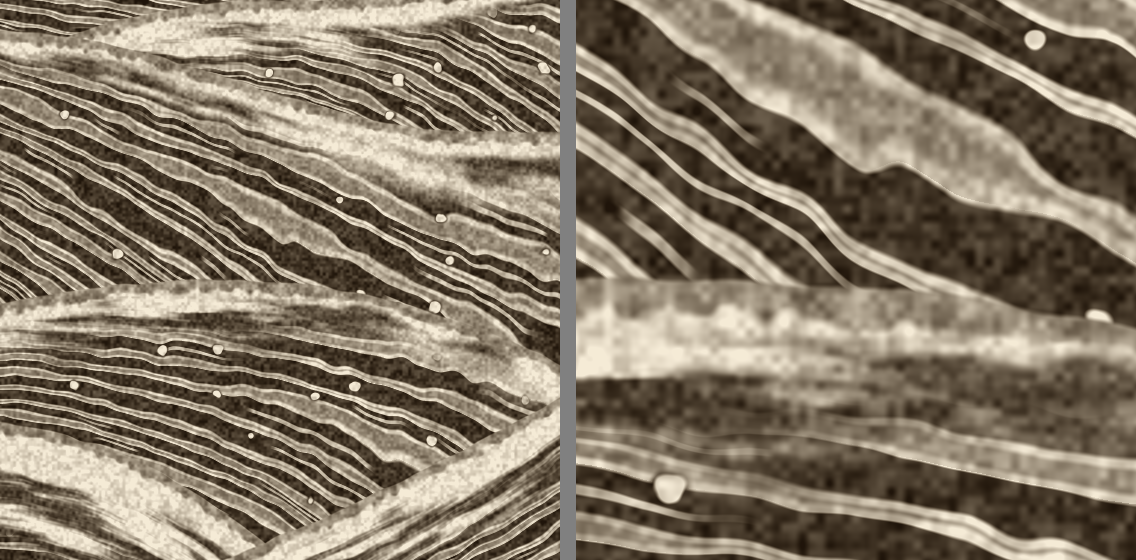
Left, the full canvas; right, a detail of the centre.
This texture is drawn by a WebGL 2 fragment shader. Its source:

```glsl
#version 300 es
precision highp float;

uniform vec2 u_resolution;
out vec4 fragColor;

float hash(vec2 p) {
  vec3 q = fract(p.xyx * vec3(0.1031, 0.1030, 0.0973));
  q += dot(q, q.yzx + 33.33);
  return fract((q.x + q.y) * q.z);
}

float noise(vec2 p) {
  vec2 cell = floor(p), f = fract(p);
  f = f * f * (3.0 - 2.0 * f);
  float low = mix(hash(cell), hash(cell + vec2(1.0, 0.0)), f.x);
  float high = mix(hash(cell + vec2(0.0, 1.0)), hash(cell + vec2(1.0, 1.0)), f.x);
  return mix(low, high, f.y);
}

float fbm(vec2 p) {
  float sum = 0.0, weight = 0.55;
  for (int i = 0; i < 3; i++) {
    sum += weight * noise(p);
    p = p * 2.1 + 17.3;
    weight *= 0.5;
  }
  return sum;
}

// Furrow coordinate: curves that steepen with distance below the top.
float furrow(float y, float top, float drop, float spread) {
  return (top - drop - y) / (1.0 + spread * drop);
}

// Dark ribbons parted by tan strips with pale edges and broken hairlines.
float ribbons(float x, float s, float period, float stretch, float seed) {
  float v = s / period + 0.8 * noise(vec2(x * 4.0 + seed, s * 22.0));
  v += 0.22 * noise(vec2(x * 32.0, v * 1.5 + seed));
  float row = floor(v), f = fract(v);
  float edge = clamp(fwidth(v) * 0.8, 0.04, 0.2);
  float width = mix(0.38, 0.76, noise(vec2(x * 6.0 + row * 7.3, row + seed)));
  float dark = smoothstep(0.0, edge, f) * (1.0 - smoothstep(width - edge, width + edge, f));
  float strip = smoothstep(width + 0.08, width + 0.16, f) * (1.0 - smoothstep(0.86, 0.95, f));
  float pale = mix(0.7, 0.95, noise(vec2(x * 18.0, row * 5.1)));
  float tone = mix(pale, 0.53, strip);
  float gate = noise(vec2(x * 10.0 + row * 3.7, row * 2.3 + seed));
  gate = smoothstep(0.0, 0.12, gate - 0.66 + 0.13 * (stretch - 1.0));
  float hair = 1.0 - smoothstep(0.035, 0.035 + edge, abs(f - width * 0.5));
  return mix(tone, mix(0.16, 0.78, hair * gate), dark);
}

// Scattered pale drops; x is the drop, y its dark surround.
vec2 drops(vec2 p, float density) {
  vec2 g = p * density, cell = floor(g);
  vec2 center = 0.25 + 0.5 * vec2(hash(cell + 3.1), hash(cell + 9.7));
  float radius = mix(0.06, 0.12, hash(cell + 21.0));
  float present = step(hash(cell + 5.0), 0.34);
  float d = length(fract(g) - center) + 0.07 * (noise(p * 110.0) - 0.5);
  vec2 outer = radius + vec2(0.02, 0.07);
  return present * (1.0 - smoothstep(vec2(radius - 0.02), outer, vec2(d)));
}

// Paints one swell over the tone below: rim, pale crest, streaks, furrows.
float swell(float below, vec2 p, float depth, float s, float stretch,
            float period, float start, float reach, float seed) {
  float ragged = noise(vec2(p.x * 9.0 + seed, s * 45.0)) - 0.5;
  float streak = fbm(vec2(p.x * 8.0 + seed, s / period * 1.9));
  float tone = mix(0.2, 0.96, smoothstep(0.24, 0.66, streak));
  float cover = smoothstep(start - 0.025, start + 0.035, depth + 0.07 * ragged);
  tone = mix(tone, ribbons(p.x, s, period, stretch, seed), cover);
  vec2 drop = drops(p + seed, 12.0) * cover;
  tone = mix(mix(tone, 0.16, drop.y), 0.97, drop.x);
  float crest = reach * (0.5 + noise(vec2(p.x * 5.0 + seed, 2.0)));
  tone = mix(0.94, tone, smoothstep(-0.012, 0.012, depth - crest + 0.035 * ragged));
  float mottle = noise(p * 85.0 + seed);
  float rim = 1.0 - smoothstep(0.014, 0.024, depth + 0.014 * (mottle - 0.5));
  tone = mix(tone, 0.42 + 0.3 * mottle, rim);
  return mix(below, tone, smoothstep(-0.002, 0.002, depth));
}

vec3 sepia(float tone) {
  vec3 ink = vec3(0.12, 0.08, 0.04), paper = vec3(0.96, 0.92, 0.84);
  return mix(ink, paper, pow(vec3(tone), vec3(1.0, 1.04, 1.1)));
}

void main() {
  vec2 uv = gl_FragCoord.xy / u_resolution;
  vec2 p = uv + 0.005 * (vec2(noise(uv * 28.0), noise(uv * 28.0 + 40.0)) - 0.5);
  float x = p.x, y = p.y;

  // Far furrows and the upper right swell
  float tone = ribbons(x, 1.1 - 0.15 * x - y, 0.026, 1.0, 2.0);
  float u = x - 0.5;
  float rise = max(x - 0.4, 0.0);
  float drop = 0.35 * rise * rise;
  float depth = 1.0 - (u < 0.0 ? 0.45 : -0.2) * u * u - y;
  float s = furrow(y, 1.0, drop, 12.0);
  tone = swell(tone, p, depth, s, 1.0 + 12.0 * drop, 0.023, mix(0.16, 0.03, x), 0.035, 11.0);

  // Broad upper swell with fanned furrows
  drop = 0.2 * x + 0.1 * x * x;
  depth = 0.945 - 0.18 * smoothstep(0.0, 0.85, x) - y;
  s = furrow(y, 0.94, drop, 7.0);
  tone = swell(tone, p, depth, s, 1.0 + 7.0 * drop, 0.034, mix(0.045, 0.14, x), 0.03, 23.0);

  // Central swell
  u = x - 0.4;
  drop = 0.17 * x * x;
  depth = 0.5 - (u < 0.0 ? 0.28 : 0.42) * u * u - y;
  s = furrow(y, 0.42, drop, 16.0);
  tone = swell(tone, p, depth, s, 1.0 + 16.0 * drop, 0.027, 0.085, 0.036, 37.0);

  // Lower left and lower right swells
  depth = 0.245 - 0.1 * x - 0.75 * x * x - y;
  tone = swell(tone, p, depth, depth, 1.0, 0.03, 0.2, 0.06, 53.0);
  u = x - 0.47;
  depth = 0.03 + 0.42 * u + 0.13 * u * u - y;
  tone = swell(tone, p, depth, depth + 0.1 * u * u, 1.2, 0.034, 0.13, 0.06, 71.0);

  // Paper and ink grain
  tone += 0.26 * (noise(uv * 190.0) - 0.5) + 0.16 * (noise(uv * 90.0 + 7.0) - 0.5);
  fragColor = vec4(sepia(clamp(tone, 0.0, 1.0)), 1.0);
}
```
